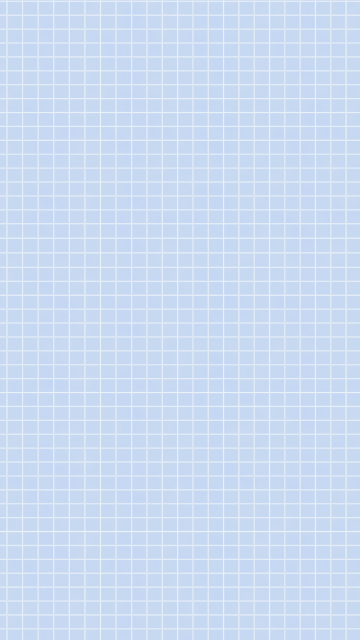
Give the GLSL for this pattern, as a WebGL 1 fragment shader.

```glsl
precision highp float;
// A pale blue sheet ruled with thin, soft white lines: about 23 cells across and 46 down.
// Each axis is mapped to a cell coordinate, and line coverage comes from the distance
// to the nearest whole number. Layered sines add faint mottling to the blue.

uniform vec2 u_resolution;

// Lengths are fractions of the canvas width.
const float LINE_WIDTH = 0.0028;
const float LINE_BLUR = 0.0034;
const vec3 PAPER = vec3(0.778, 0.847, 0.947);
const vec3 LINE = vec3(0.935, 0.958, 0.975);

// Columns are slightly wider to the left of the seam.
float columnPitch(float x, float seam) {
  return x < seam ? 0.04329 : 0.04255;
}

// Spreads the rows a little inside one band, measured from the top.
float unstretchRows(float y, float bandTop, float bandBottom, float extra) {
  return y - extra * clamp((y - bandTop) / (bandBottom - bandTop), 0.0, 1.0);
}

// Slight change of strength from line to line, from 0.86 to 1.
float lineStrength(float index, float seed) {
  return 0.86 + 0.14 * fract(sin(index * 12.99 + seed) * 437.58);
}

// Soft coverage of the ruled line nearest to a cell coordinate.
float ruledLine(float cell, float pitch, float blur, float seed) {
  float index = floor(cell + 0.5);
  float dist = abs(cell - index) * pitch;
  float coverage = clamp(0.5 + (0.5 * LINE_WIDTH - dist) / blur, 0.0, 1.0);
  return coverage * lineStrength(index, seed);
}

// Layered sines, roughly -1 to 1.
float mottling(vec2 p) {
  float sum = 0.0;
  float weight = 0.5;
  for (int i = 0; i < 4; i++) {
    sum += weight * sin(p.x + 1.7 * sin(p.y)) * sin(p.y + 1.3 * sin(p.x));
    p = mat2(1.5, 1.1, -1.1, 1.5) * p + 2.3;
    weight *= 0.6;
  }
  return sum;
}

void main() {
  // Width spans 0 to 1, and y runs down from the top edge.
  vec2 p = vec2(gl_FragCoord.x, u_resolution.y - gl_FragCoord.y) / u_resolution.x;
  float blur = max(LINE_BLUR, 1.0 / u_resolution.x);

  // Ruled grid
  float seam = 0.3657;
  float colPitch = columnPitch(p.x, seam);
  float columns = ruledLine((p.x - seam) / colPitch, colPitch, blur, 1.0);

  float rowPitch = 0.03861;
  float rowY = unstretchRows(p.y, 0.6227, 0.7454, 0.0056);
  float rows = ruledLine((rowY - 0.0037) / rowPitch, rowPitch, blur, 5.0);

  // Paper with faint wear, warmer where it is lighter
  vec3 paper = PAPER + mottling(p * 26.0) * vec3(0.010, 0.006, -0.003);

  gl_FragColor = vec4(mix(paper, LINE, max(columns, rows)), 1.0);
}
```
